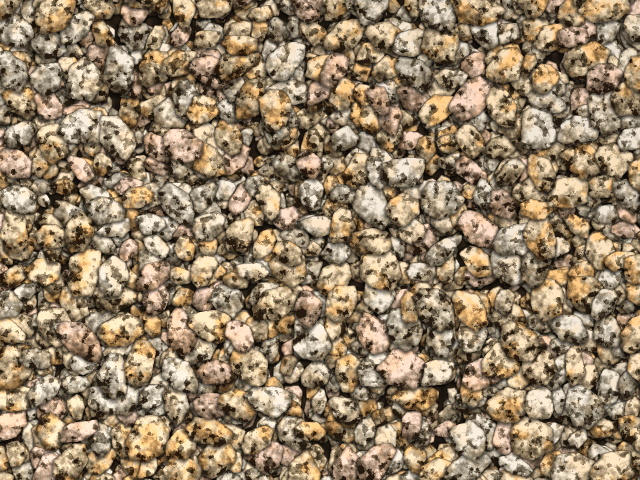
Give the GLSL for this texture, as a Shadertoy shader.

```glsl
// Bed of crushed granite gravel: overlapping angular stones, speckled tan, grey and pink.

const float TAU = 6.2831853;

float hash(vec2 p) {
    vec3 q = fract(vec3(p.xyx) * 0.1031);
    q += dot(q, q.yzx + 33.33);
    return fract((q.x + q.y) * q.z);
}

float noise(vec2 p) {
    vec2 i = floor(p), f = fract(p);
    f = f * f * (3.0 - 2.0 * f);
    return mix(mix(hash(i), hash(i + vec2(1, 0)), f.x),
               mix(hash(i + vec2(0, 1)), hash(i + vec2(1, 1)), f.x), f.y);
}

float fbm(vec2 p) {
    float sum = 0.0, amp = 0.5;
    for (int i = 0; i < 4; i++) {
        sum += amp * noise(p);
        p = mat2(1.6, 1.2, -1.2, 1.6) * p + 17.3;
        amp *= 0.5;
    }
    return sum / 0.9375;
}

// Chipped random polygon: x = signed distance, yz = blended facet direction
vec3 stoneShape(vec2 q, vec2 id, float size) {
    float sharpness = 22.0 / size, total = 0.0;
    vec2 facet = vec2(0);
    for (int i = 0; i < 7; i++) {
        float k = float(i);
        float a = (k + 0.5 * hash(id + k * 3.7)) * TAU / 7.0;
        vec2 dir = vec2(cos(a), sin(a));
        float reach = size * (0.8 + 0.3 * hash(id + k * 5.3 + 40.0));
        float w = exp(sharpness * (dot(q, dir) - reach));
        total += w;
        facet += w * dir;
    }
    return vec3(log(total) / sharpness, facet / total);
}

// Granite: lightness from grain and relief, then a warm ramp tinted per stone
vec3 stoneColor(vec2 g, vec2 id, vec2 facet, float depth, float layer) {
    g += 7.0 * vec2(hash(id + 61.0), hash(id + 67.0));
    float patches = fbm(g * 45.0);
    float grain = fbm(g * 125.0 + 9.0);
    float mica = smoothstep(0.54, 0.7, fbm(g * 80.0 + 31.0));
    float quartz = smoothstep(0.52, 0.68, fbm(g * 65.0 + 77.0));

    vec2 relief = vec2(noise(g * 60.0 + 3.0), noise(g * 60.0 + 50.0)) - 0.5;
    vec2 tilt = facet * (1.0 - smoothstep(0.0, 0.75, depth)) + 0.6 * relief;
    float diffuse = dot(normalize(vec3(tilt, 0.8)), normalize(vec3(0.2, 0.7, 0.65)));

    float t = 0.8 + 0.28 * (hash(id + 11.0) - 0.5);
    t += 0.75 * (patches - 0.5) + 0.9 * (grain - 0.5);
    t += 0.5 * (diffuse - 0.6) + 0.2 * quartz - 0.55 * mica;
    t *= mix(0.68, 1.0, smoothstep(0.0, 0.15, depth)) * (0.85 + 0.06 * layer);
    t = clamp(t, 0.0, 1.06);

    vec3 col = mix(vec3(0.14, 0.10, 0.06), vec3(0.93, 0.87, 0.78), t);
    col.b -= 0.08 * t * (1.0 - t);
    float kind = hash(id + 23.0);
    vec3 tint = kind < 0.45 ? vec3(1.02, 0.98, 0.91)
              : kind < 0.7 ? vec3(0.98, 1.0, 1.03)
              : kind < 0.85 ? vec3(1.03, 0.95, 0.95) : vec3(1.0);
    float rust = smoothstep(0.45, 0.7, fbm(g * 38.0 + 90.0));
    rust *= kind < 0.45 ? 0.85 : 0.3;
    return col * tint * mix(vec3(1), vec3(1.05, 0.89, 0.66), rust);
}

void mainImage(out vec4 fragColor, in vec2 fragCoord) {
    vec2 p = fragCoord / iResolution.y;
    vec3 col = vec3(0.13, 0.10, 0.07) * (0.6 + 0.8 * noise(p * 90.0));

    // Paint small deep stones first, large ones on top
    for (int n = 0; n < 4; n++) {
        float layer = float(n);
        float scale = 25.0 - 3.5 * layer;
        vec2 cellPos = p * scale + layer * 7.37;
        float edge = 0.7 * scale / iResolution.y;

        for (int k = 0; k < 9; k++) {
            vec2 cell = floor(cellPos) + vec2(k % 3, k / 3) - 1.0;
            vec2 id = cell + 50.0 + 131.0 * layer;
            if (hash(id + 2.0) > 1.0 - 0.13 * layer) continue;

            vec2 center = cell + 0.5 + 0.6 * (vec2(hash(id + 5.0), hash(id + 8.0)) - 0.5);
            float size = mix(0.42, 0.66, hash(id + 14.0));
            vec2 q = cellPos - center;
            if (length(q) > size * 1.5 + 0.15) continue;

            float a = TAU * hash(id + 19.0);
            mat2 turn = mat2(cos(a), sin(a), -sin(a), cos(a));
            float squash = mix(1.0, 1.5, hash(id + 29.0));
            vec3 shape = stoneShape((q * turn) * vec2(0.86, squash), id, size);
            vec2 facet = turn * shape.yz;
            float d = shape.x / mix(1.0, squash, 0.6);
            d += 0.09 * (fbm(p * 55.0 + id) - 0.5);

            // Contact shadow, wider below and to the left
            float reach = 0.09 - 0.06 * dot(facet, vec2(0.3, 0.9));
            col *= mix(0.36, 1.0, smoothstep(-0.02, reach, d));

            if (d < edge) {
                vec3 stone = stoneColor(p * turn, id, facet, -d / size, layer);
                col = mix(stone, col, smoothstep(-edge, edge, d));
            }
        }
    }

    // Slightly stronger daylight toward the lower left
    col *= 1.08 - 0.05 * p.x - 0.05 * p.y;
    fragColor = vec4(clamp(col, 0.0, 1.0), 1.0);
}
```
